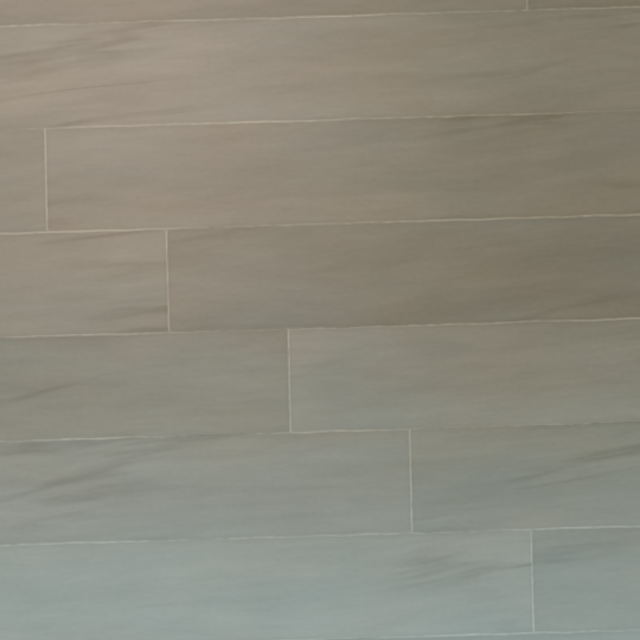
Reproduce this texture procedurally as a Shadertoy shader.

```glsl
const float ROW_HEIGHT = 0.1623;
const float FIRST_ROW = 0.0405;
const float ROW_SLOPE = 0.03;
const float PLANK_LENGTH = 1.13;
const float ROW_STAGGER = 0.19;
const float JOINT_START = -0.118;
const float JOINT_TILT = 0.024;
const float JOINT_WIDTH = 0.0036;
const float THIRD_TURN = 2.0944;

const vec3 COOL_GREY = vec3(0.575, 0.62, 0.605);
const vec3 MID_GREY = vec3(0.545, 0.55, 0.51);
const vec3 TAUPE = vec3(0.538, 0.51, 0.455);
const vec3 WARM_GLOW = vec3(0.085, 0.07, 0.07);
const vec3 SHADE = vec3(0.045, 0.043, 0.05);
const vec3 GROUT_LIFT = vec3(0.09, 0.087, 0.08);
const vec3 VEIN_TINT = vec3(0.06, 0.064, 0.064);

vec2 hash2(vec2 p) {
    vec2 q = vec2(dot(p, vec2(127.1, 311.7)), dot(p, vec2(269.5, 183.3)));
    return fract(sin(q) * 43758.55);
}

float cornerSlope(vec2 cell, vec2 corner, vec2 local) {
    return dot(hash2(cell + corner) * 2.0 - 1.0, local - corner);
}

float gradientNoise(vec2 p) {
    vec2 cell = floor(p), f = fract(p);
    vec2 u = f * f * f * (f * (f * 6.0 - 15.0) + 10.0);
    float low = mix(cornerSlope(cell, vec2(0, 0), f), cornerSlope(cell, vec2(1, 0), f), u.x);
    float high = mix(cornerSlope(cell, vec2(0, 1), f), cornerSlope(cell, vec2(1, 1), f), u.x);
    return mix(low, high, u.y);
}

float fbm(vec2 p) {
    float sum = 0.0, weight = 0.6;
    for (int i = 0; i < 4; i++) {
        sum += weight * gradientNoise(p);
        p = p * 2.03 + 17.3;
        weight *= 0.5;
    }
    return sum;
}

// Soft-edged line: 1 on the centre, 0 outside the width.
float softLine(float dist, float width, float pixel) {
    float blur = max(pixel, width * 0.8);
    return 1.0 - smoothstep(width * 0.5 - blur * 0.5, width * 0.5 + blur * 0.5, dist);
}

// Room light: cool below, warm above, glowing upper left, dim upper right.
vec3 floorLight(vec2 uv) {
    vec3 base = mix(COOL_GREY, MID_GREY, smoothstep(-0.04, 0.36, uv.y));
    base = mix(base, TAUPE, smoothstep(0.24, 0.62, uv.y));
    vec2 toGlow = (uv - vec2(0.2, 1.0)) / vec2(0.4, 0.5);
    base += WARM_GLOW * exp(-dot(toGlow, toGlow));
    return base - SHADE * smoothstep(0.25, 0.95, uv.x) * smoothstep(-0.2, 0.6, uv.y);
}

// Cloudy bands, streaks and fibres, climbing at a slight angle to the plank.
float woodGrain(vec2 p) {
    p.y += 0.05 * p.x + 0.03 * gradientNoise(p * vec2(3.0, 6.0));
    float bands = fbm(p * vec2(2.2, 13.0));
    float streaks = fbm(p * vec2(6.0, 36.0) + 11.0);
    float fibres = fbm(p * vec2(14.0, 80.0) + 31.0);
    return 0.05 * bands + 0.024 * streaks + 0.024 * fibres;
}

// Long thin dark veins rising to the right.
float darkVeins(vec2 p) {
    p.y += 0.11 * p.x + 0.022 * gradientNoise(p * vec2(4.0, 8.0));
    float streak = 1.0 - smoothstep(0.0, 0.09, abs(fbm(p * vec2(1.2, 15.0))));
    float patches = smoothstep(0.05, 0.35, gradientNoise(p * vec2(1.8, 8.0) + 53.0));
    float frayed = 0.65 + 0.9 * gradientNoise(p * vec2(16.0, 90.0));
    return streak * patches * frayed;
}

void mainImage(out vec4 fragColor, in vec2 fragCoord) {
    vec2 uv = fragCoord / iResolution.xy;
    float pixel = 1.0 / min(iResolution.x, iResolution.y);

    // Rows count downward and climb gently to the right.
    float depth = 1.0 - uv.y + ROW_SLOPE * uv.x;
    float wobble = 0.002 * gradientNoise(uv * vec2(22.0, 9.0));
    float rowPos = (depth + wobble - FIRST_ROW) / ROW_HEIGHT;
    float row = floor(rowPos);
    float inRow = rowPos - row;

    // Each row shifts its end joint by the same step.
    float jointX = JOINT_START + ROW_STAGGER * row + JOINT_TILT * (inRow - 0.5) * ROW_HEIGHT;
    float along = (uv.x - jointX) / PLANK_LENGTH;
    vec2 plank = vec2(floor(along), row);
    vec2 seed = hash2(plank + 7.0);

    // Neighbouring planks alternate in tone; grain and blotches on top.
    float side = plank.x < 0.0 ? -1.0 : 1.0;
    float tone = 0.014 * side * cos(THIRD_TURN * (row - 3.25)) + 0.008 * (seed.x - 0.5);
    vec2 grainPos = vec2(uv.x, depth) + seed * 19.0;
    vec3 color = floorLight(uv) + tone + woodGrain(grainPos);
    color += vec3(0.028, -0.002, -0.016) * fbm(grainPos * vec2(4.0, 11.0) + 71.0);
    color -= VEIN_TINT * darkVeins(grainPos);

    // Joints: long seams fade from pale to dark, end joints stay clearer.
    float seamDist = min(inRow, 1.0 - inRow) * ROW_HEIGHT;
    float endDist = abs(along - floor(along + 0.5)) * PLANK_LENGTH;
    float wear = gradientNoise(uv * vec2(4.5, 7.0) + 3.0);
    float chips = gradientNoise(uv * 75.0);
    float seamFade = clamp(0.5 + 1.6 * wear + 0.6 * chips, -0.25, 1.0);
    float endFade = clamp(0.75 + 0.4 * wear + 0.5 * chips, 0.3, 1.0);
    float seam = softLine(seamDist, JOINT_WIDTH, pixel) * seamFade;
    float end = softLine(endDist, JOINT_WIDTH, pixel) * endFade;
    float hollow = max(softLine(seamDist, 0.012, pixel), softLine(endDist, 0.01, pixel));
    color -= 0.012 * hollow;
    color += GROUT_LIFT * (end > 0.0 ? max(seam, end) : seam);

    // Fine surface texture
    color += 0.011 * gradientNoise(uv * vec2(100.0, 160.0));
    fragColor = vec4(clamp(color, 0.0, 1.0), 1.0);
}
```
